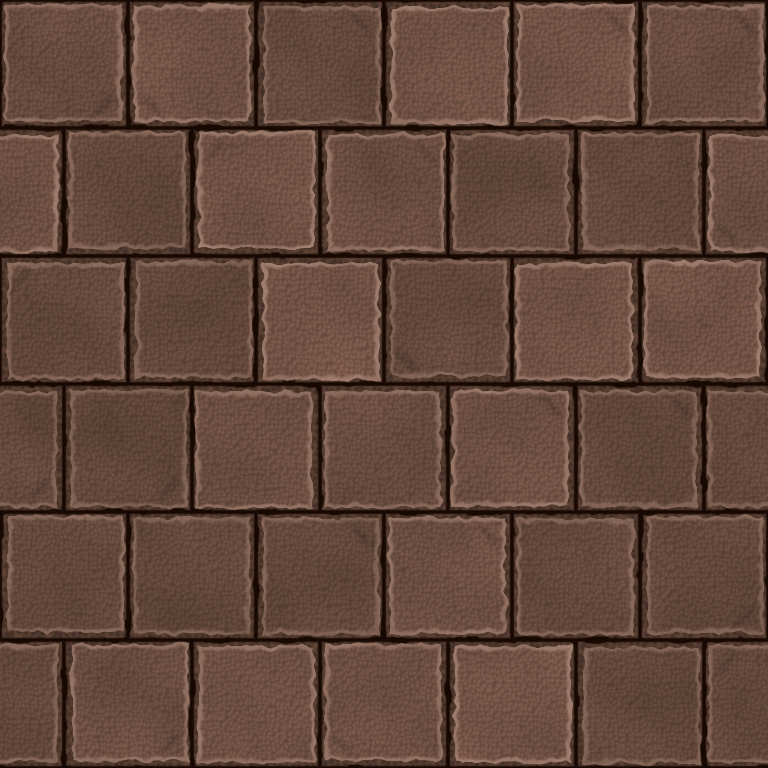
Reproduce this texture procedurally as a Shadertoy shader.

```glsl
// Worn brown square pavers in a half-offset bond, with chipped pale rims and pebbled faces.

const float TILES = 6.0;
const vec3 JOINT = vec3(0.09, 0.03, 0.005);
const vec3 BEVEL = vec3(0.31, 0.22, 0.175);
const vec3 RIM = vec3(0.64, 0.51, 0.45);
const vec3 FACE_DULL = vec3(0.345, 0.25, 0.20);
const vec3 FACE_WARM = vec3(0.475, 0.345, 0.29);

vec2 hash2(vec2 p) {
    vec3 h = fract(vec3(p.xyx) * vec3(0.1031, 0.1030, 0.0973));
    h += dot(h, h.yzx + 33.33);
    return fract((h.xx + h.yz) * h.zy);
}

// Distance to the nearest jittered cell point.
float cells(vec2 p) {
    vec2 base = floor(p);
    vec2 f = p - base;
    float nearest = 4.0;
    for (int y = -1; y <= 1; y++) {
        for (int x = -1; x <= 1; x++) {
            vec2 cell = vec2(x, y);
            vec2 delta = cell + 0.15 + 0.7 * hash2(base + cell) - f;
            nearest = min(nearest, dot(delta, delta));
        }
    }
    return sqrt(nearest);
}

// Layered, rotated sines, roughly -1 to 1.
float waves(vec2 p) {
    float sum = 0.0;
    float weight = 0.5;
    for (int i = 0; i < 4; i++) {
        sum += weight * sin(p.x + 1.3 * sin(p.y)) * cos(0.8 * p.y);
        p = mat2(1.2, 1.4, -1.4, 1.2) * p + 2.7;
        weight *= 0.55;
    }
    return sum;
}

// Distance inward from the sides of a unit square with softened corners.
float insetDistance(vec2 p, float corner) {
    vec2 q = abs(p) - 0.5 + corner;
    return corner - length(max(q, 0.0)) - min(max(q.x, q.y), 0.0);
}

// Faint diagonal scuff near one corner of the face.
float scuff(vec2 p, vec2 seed) {
    vec2 q = p * sign(seed - 0.5) - 0.32;
    float along = q.x - q.y;
    float across = q.x + q.y + 0.03 * waves(p * 14.0);
    return exp(-across * across * 500.0) * (1.0 - smoothstep(0.05, 0.25, abs(along)));
}

// Rounded pebbles lit from the upper left, roughly -1 to 1.
float pebbles(vec2 p) {
    vec2 grain = p * vec2(29.0, 26.0) + 0.5 * waves(p * 17.0);
    float center = cells(grain);
    float slope = center - cells(grain + vec2(-0.34, 0.38));
    return 1.2 * slope + 0.7 * (0.42 - center);
}

vec3 faceColor(vec2 local, vec2 stone, vec2 seed, vec2 id) {
    vec2 spot = local - 0.5 * (hash2(id + 57.0) - 0.5);
    float smudge = exp(-14.0 * dot(spot, spot)) * seed.y;
    float tone = 0.27 + 0.5 * seed.x + 0.3 * waves(stone * 3.2) - 0.26 * smudge;
    vec3 color = mix(FACE_DULL, FACE_WARM, clamp(tone, -0.1, 1.1));
    float scuffed = step(0.5, hash2(id + 71.0).x);
    color *= 1.0 - 0.13 * scuffed * scuff(local, hash2(id + 19.0));
    return color * (1.0 + 0.27 * pebbles(stone));
}

vec3 paver(vec2 local, vec2 id, float pixel) {
    vec2 seed = hash2(id + 7.0);
    vec2 stone = local + 40.0 * hash2(id + 43.0);

    // Each face is shifted inside its slot, so the bevels are uneven.
    vec2 shift = 0.034 * (hash2(id + 91.0) - 0.5);
    float edge = insetDistance(local, 0.01);
    float chips = 0.038 * (cells(stone * 8.0) - 0.45) + 0.016 * waves(stone * 16.0);
    float inset = insetDistance(local + shift, 0.03) + chips - 0.043;

    // Narrow dark joint, widened by hollows, then a rough bevel.
    float hollow = 0.014 * smoothstep(0.1, 0.6, waves(stone * 11.0));
    float rise = smoothstep(0.010 - pixel, 0.020 + pixel, edge - hollow);
    vec3 bevel = BEVEL * (0.75 + 0.6 * cells(stone * 21.0));
    vec3 color = mix(JOINT, bevel, rise);

    // Pale rim with a soft inner side; warmer pavers have brighter rims.
    float face = smoothstep(-pixel, pixel, inset);
    float rim = 1.0 - smoothstep(0.014, 0.038 + pixel, inset);
    float rimStrength = (0.5 + 0.38 * seed.x) * (0.9 + 0.3 * waves(stone * 7.0));
    vec3 top = faceColor(local, stone, seed, id);
    top = mix(top, RIM, rim * clamp(rimStrength, 0.0, 1.0));
    return mix(color, top, face * rise);
}

void mainImage(out vec4 fragColor, in vec2 fragCoord) {
    vec2 p = TILES * fragCoord / iResolution.xy;
    float pixel = 0.55 * TILES / min(iResolution.x, iResolution.y);

    // Even rows are moved by half a paver and wrap at the sides.
    float row = floor(p.y);
    p.x += 0.5 * (1.0 - mod(row, 2.0));
    vec2 id = vec2(mod(floor(p.x), TILES), row);
    fragColor = vec4(paver(fract(p) - 0.5, id, pixel), 1.0);
}
```
